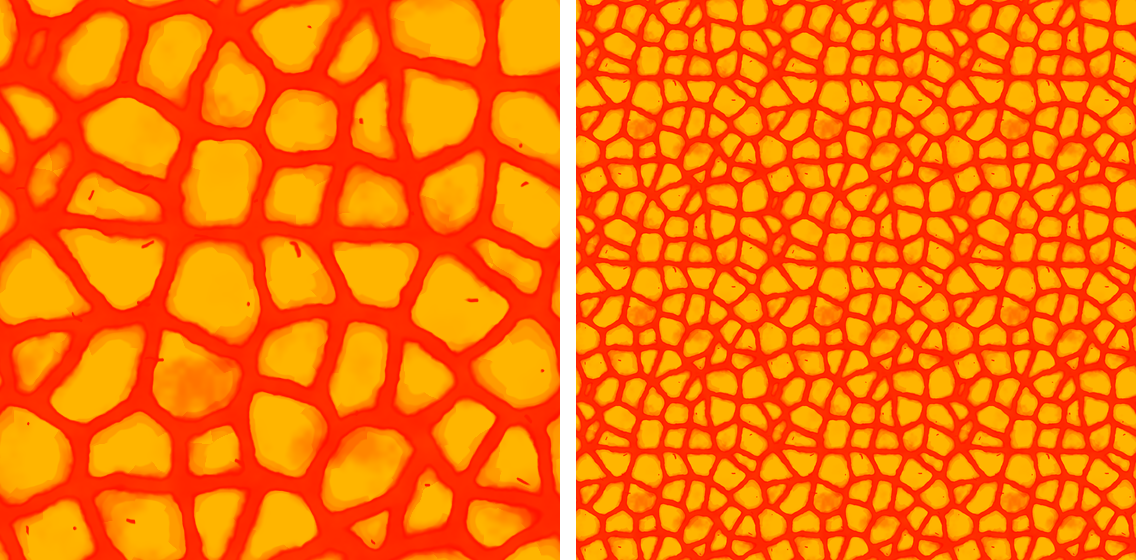
Left, the tile; right, the same tile 3 across and 3 down.
Give the GLSL for this texture, as a WebGL 2 fragment shader.

```glsl
#version 300 es
precision highp float;
// Glowing amber stones set in a web of red mortar.
// Stones are the cells of a wrapped, weighted Voronoi diagram with rounded corners;
// angular sectors step their inner tones, and wrapping noise roughens and stains them.

uniform vec2 u_resolution;
out vec4 fragColor;

const float CELLS = 7.0;          // stones along each side
const float MORTAR = 0.09;        // half width of the mortar, in cells
const float SECTORS = 5.0;        // tone facets around each stone
const float FLECK_CELLS = 10.0;
const float TAU = 6.28318;

struct Stone {
    vec2 offset;   // from the site to the shaded point
    vec2 id;       // wrapped cell index
    float edge;    // distance to the border, corners slightly rounded
    float core;    // distance to the border, strongly rounded
};

float hash(vec2 p, float seed) {
    return fract(sin(dot(p, vec2(127.1, 311.7)) + seed * 74.7) * 43758.55);
}

// Value noise that repeats after a whole number of lattice steps.
float wrapNoise(vec2 p, float period, float seed) {
    vec2 i = floor(p);
    vec2 f = fract(p);
    f = f * f * (3.0 - 2.0 * f);
    vec2 a = mod(i, period);
    vec2 b = mod(i + 1.0, period);
    return mix(mix(hash(a, seed), hash(vec2(b.x, a.y), seed), f.x),
               mix(hash(vec2(a.x, b.y), seed), hash(b, seed), f.x), f.y);
}

float fbm(vec2 uv, float period, float seed) {
    float sum = 0.0;
    float amp = 0.533;
    for (int i = 0; i < 4; i++) {
        sum += amp * wrapNoise(uv * period, period, seed + float(i));
        period *= 2.0;
        amp *= 0.5;
    }
    return sum;
}

// Site position in xy, size weight in z.
vec3 site(vec2 cell) {
    vec2 id = mod(cell, CELLS);
    vec2 jitter = vec2(hash(id, 1.0), hash(id, 2.0));
    return vec3(cell + 0.1 + 0.8 * jitter, 0.27 * hash(id, 3.0));
}

Stone findStone(vec2 p) {
    vec2 home = floor(p);
    vec2 winner = home;
    float best = 1e5;
    for (int y = -2; y <= 2; y++)
    for (int x = -2; x <= 2; x++) {
        vec2 cell = home + vec2(x, y);
        vec3 s = site(cell);
        vec2 v = p - s.xy;
        float power = dot(v, v) - s.z;
        if (power < best) { best = power; winner = cell; }
    }

    // Smooth minimum over the straight borders to all neighbours.
    vec3 own = site(winner);
    float edgeSum = 0.0;
    float coreSum = 0.0;
    for (int y = -2; y <= 2; y++)
    for (int x = -2; x <= 2; x++) {
        if (x == 0 && y == 0) continue;
        vec3 s = site(winner + vec2(x, y));
        vec2 v = p - s.xy;
        float d = 0.5 * (dot(v, v) - s.z - best) / length(s.xy - own.xy);
        edgeSum += exp(-18.0 * d);
        coreSum += exp(-9.0 * d);
    }
    return Stone(p - own.xy, mod(winner, CELLS),
                 -log(edgeSum) / 18.0, -log(coreSum) / 9.0);
}

// Random level per angular sector, with a narrow blend between sectors.
float sectorLevel(vec2 v, vec2 id) {
    float turn = (atan(v.y, v.x) / TAU + 0.5) * SECTORS;
    float i = floor(turn);
    float seed = 10.0 + hash(id, 4.0) * 9.0;
    float a = hash(id + mod(i, SECTORS) * 3.7, seed);
    float b = hash(id + mod(i + 1.0, SECTORS) * 3.7, seed);
    return mix(a, b, smoothstep(0.92, 1.0, turn - i));
}

// Short scattered dashes, each kept inside its own grid square.
float fleckMask(vec2 p, float aa) {
    vec2 id = mod(floor(p), FLECK_CELLS);
    vec2 v = fract(p) - mix(vec2(0.25), vec2(0.75), vec2(hash(id, 31.0), hash(id, 32.0)));
    float angle = TAU * hash(id, 33.0);
    vec2 dir = vec2(cos(angle), sin(angle));
    float halfLength = 0.1 * hash(id, 34.0);
    float d = length(v - dir * clamp(dot(v, dir), -halfLength, halfLength)) - 0.028;
    return step(hash(id, 35.0), 0.25) * (1.0 - smoothstep(-aa, aa, d));
}

void main() {
    vec2 uv = gl_FragCoord.xy / u_resolution;
    float px = 1.0 / min(u_resolution.x, u_resolution.y);
    float aa = CELLS * px;
    vec2 wobble = vec2(fbm(uv, 14.0, 41.0), fbm(uv, 14.0, 51.0)) - 0.5;
    Stone stone = findStone(uv * CELLS + 0.2 * wobble);
    float rough = fbm(uv, 48.0, 61.0) - 0.5;
    float inside = stone.edge - MORTAR + 0.035 * rough;

    // Stone: stepped facets from orange rim to amber core.
    float rim = mix(0.04, 0.21, sectorLevel(stone.offset, stone.id));
    float green = mix(0.545, 0.61, smoothstep(-aa, aa, stone.core - 0.55 * rim));
    green = mix(green, 0.71, smoothstep(-aa, aa, stone.core - rim));

    // Cloudy stains and a patchy burnt halo along the border.
    float cloud = fbm(uv, 10.0, 71.0);
    float patches = smoothstep(0.4, 0.68, fbm(uv, 12.0, 81.0));
    green -= 0.28 * smoothstep(0.48, 0.78, cloud) * pow(hash(stone.id, 5.0), 2.0);
    green -= 0.2 * patches * (1.0 - smoothstep(0.0, 0.13, inside));

    // Mortar: purer red at its borders, faint wrinkles within.
    float mortar = mix(0.08, 0.165, smoothstep(0.0, 0.05, -inside));
    mortar += 0.09 * (fbm(uv, 24.0, 91.0) - 0.5);
    float softness = aa + mix(0.006, 0.04, patches);
    green = mix(mortar, green, smoothstep(-0.5 * softness, softness, inside));

    float fleck = fleckMask(uv * FLECK_CELLS + 0.5 * wobble, FLECK_CELLS * px);
    green = mix(green, min(green, 0.1), fleck);
    fragColor = vec4(1.0, green, 0.0, 1.0);
}
```
